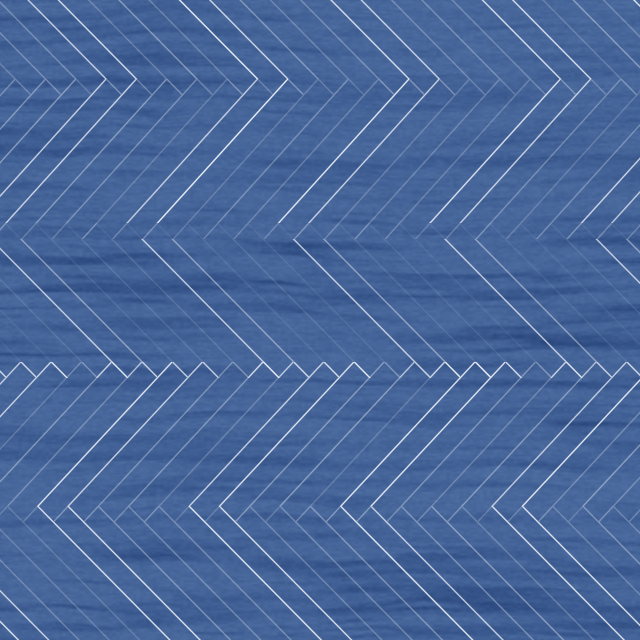
Reproduce this pattern procedurally as a three.js fragment shader.

```glsl
// Blue wood-grain herringbone planks with fine white seams of varied brightness.
#define PLANKS 21.13                     // planks across
#define TOP 0.1234                       // depth of the first full row
#define RIGHT_ROW 0.216                  // height of rows leaning right
#define LEFT_ROW 0.2258                  // height of rows leaning left
#define SHIFT 0.0238                     // sideways start of the first seam
#define LEAN_RIGHT 0.987                 // sideways run per unit depth
#define LEAN_LEFT 0.892
#define SEAM_WIDTH 0.0022
#define SEAM_COLOR vec3(0.95, 0.96, 0.98)
#define WOOD_LIGHT vec3(0.288, 0.412, 0.617)
#define WOOD_DARK vec3(0.180, 0.298, 0.510)

varying vec2 vUv;

float hash(vec2 p) {
  vec3 q = fract(p.xyx * vec3(0.1031, 0.1030, 0.0973));
  q += dot(q, q.yzx + 33.33);
  return fract((q.x + q.y) * q.z);
}

float noise(vec2 p) {
  vec2 i = floor(p), f = fract(p);
  f = f * f * (3.0 - 2.0 * f);
  return mix(mix(hash(i), hash(i + vec2(1.0, 0.0)), f.x),
             mix(hash(i + vec2(0.0, 1.0)), hash(i + vec2(1.0, 1.0)), f.x), f.y);
}

// Horizontal grain: bent streaks, thin dark growth lines and short fibres
vec3 wood(vec2 p) {
  float bend = p.y + 0.030 * (noise(p * vec2(3.0, 4.0)) - 0.5)
                   + 0.007 * (noise(p * vec2(12.0, 16.0) + 7.0) - 0.5);
  float streak = noise(vec2(p.x * 4.0, bend * 70.0));
  float vein = noise(vec2(p.x * 9.0 + 3.0, bend * 150.0));
  float growth = noise(vec2(p.x * 3.0 + 9.0, bend * 42.0));
  float fibre = noise(vec2(p.x * 80.0, bend * 300.0)) + noise(p * vec2(190.0, 270.0)) - 1.0;
  float patches = noise(p * vec2(2.0, 6.0) + 4.3);
  float dark = smoothstep(0.35, 0.9, 0.55 * streak + 0.45 * vein) * (0.35 + 0.4 * patches);
  dark += (1.0 - smoothstep(0.0, 0.13, abs(growth - 0.5))) * 0.45 * patches * vein;
  dark += 0.08 * patches + 0.03;
  return mix(WOOD_LIGHT, WOOD_DARK, clamp(dark, 0.0, 1.0)) + 0.028 * fibre;
}

// Even rows lean right; odd rows lean left, a little more with each row
float rowLean(float row) {
  return mod(row, 2.0) < 0.5 ? LEAN_RIGHT : -LEAN_LEFT - 0.013 * row;
}

float rowTop(float row) {
  return TOP + floor(row * 0.5) * LEFT_ROW + floor((row - 1.0) * 0.5) * RIGHT_ROW;
}

// Nearest seam of a row: x is its coverage, y its index
vec2 seam(vec2 p, float row) {
  float lean = rowLean(row);
  float start = row < 0.5 ? SHIFT - lean * RIGHT_ROW : SHIFT;
  for (int i = 1; i < 4; i++) {
    float r = float(i);
    if (r < row) start += rowLean(r) * (rowTop(r + 1.0) - rowTop(r));
  }
  float n = (p.x - start - lean * (p.y - rowTop(row))) * PLANKS;
  float id = floor(n + 0.5);
  float dist = abs(n - id) / (PLANKS * sqrt(1.0 + lean * lean));
  return vec2(1.0 - smoothstep(0.0, SEAM_WIDTH, dist), id);
}

// Two bright seams in every five; the rest are faint
float seamStrength(float id, float row) {
  float chance = hash(vec2(id + 40.0, row * 7.0 + 3.0));
  float group = mod(id + 2.0 - 2.0 * step(2.5, row), 5.0);
  float faint = (0.10 + 0.20 * min(abs(row - 2.0), 1.0)) * (0.6 + 0.8 * chance);
  float bright = 0.70 + 0.25 * chance;
  if (row == 2.0) bright = group < 0.5 ? 0.75 : 0.45;
  return group < 1.5 ? bright : faint;
}

// Short plank ends, brightest along the third boundary
float toothStrength(float id, float row) {
  float chance = hash(vec2(id + 71.0, row + 19.0));
  float bright = mod(id, 5.0) == 2.0 ? 0.35 : 0.75 + 0.25 * chance;
  return row == 3.0 ? bright : 0.18 + 0.2 * chance;
}

void main() {
  vec2 p = vec2(vUv.x, 1.0 - vUv.y);
  float row = 0.0;
  for (int i = 1; i < 5; i++) row += step(rowTop(float(i)), p.y);
  float toothHeight = 1.0 / (PLANKS * abs(rowLean(row) - rowLean(row - 1.0)));
  bool inTeeth = row > 0.5 && p.y - rowTop(row) < toothHeight;

  // Seams of this row
  vec2 own = seam(p, row);
  float strength = seamStrength(own.y, row);
  if (inTeeth && row == 2.0) strength = 0.07;
  if (inTeeth && row == 3.0) strength = max(strength, 0.85 * toothStrength(own.y, row));
  float line = own.x * strength;

  // Seams of the row above run on to the bottom of the teeth
  if (inTeeth) {
    vec2 above = seam(p, row - 1.0);
    line = max(line, above.x * toothStrength(above.y, row));
  }

  gl_FragColor = vec4(mix(wood(p), SEAM_COLOR, line), 1.0);
}
```
